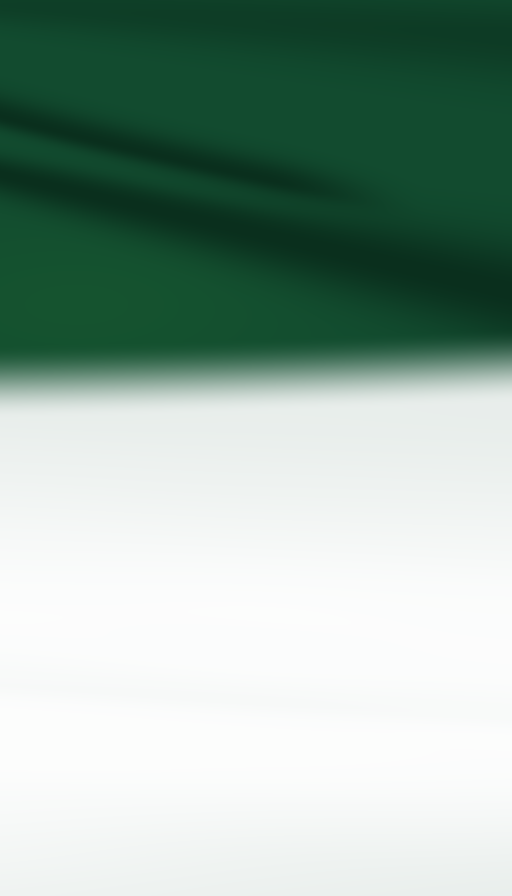
Write a WebGL 2 fragment shader that draws this background.

```glsl
#version 300 es
precision highp float;

uniform vec2 u_resolution;
out vec4 fragColor;

const vec3 CLOTH_GREEN = vec3(0.070, 0.295, 0.185);
const vec3 LEAF_GREEN = vec3(0.082, 0.325, 0.185);
const vec3 FOLD_SHADOW = vec3(0.035, 0.170, 0.105);
const vec3 PAPER_WHITE = vec3(0.988, 0.991, 0.990);
const vec3 PAPER_SHADE = vec3(0.895, 0.920, 0.908);

float hash(vec2 cell) {
    vec3 p = fract(vec3(cell.xyx) * 0.1031);
    p += dot(p, p.yzx + 33.33);
    return fract((p.x + p.y) * p.z);
}

float valueNoise(vec2 p) {
    vec2 cell = floor(p);
    vec2 f = fract(p);
    f = f * f * (3.0 - 2.0 * f);
    float low = mix(hash(cell), hash(cell + vec2(1.0, 0.0)), f.x);
    float high = mix(hash(cell + vec2(0.0, 1.0)), hash(cell + 1.0), f.x);
    return mix(low, high, f.y);
}

// Soft band with a separate falloff on each side
float softBand(float offset, float above, float below) {
    float d = offset / (offset < 0.0 ? above : below);
    return exp(-d * d);
}

float softSpot(vec2 p, vec2 centre, vec2 radius) {
    vec2 d = (p - centre) / radius;
    return exp(-dot(d, d));
}

// p.x runs rightward and p.y runs downward, both from 0 to 1
vec3 greenCloth(vec2 p) {
    vec3 color = mix(CLOTH_GREEN, LEAF_GREEN, softSpot(p, vec2(0.15, 0.34), vec2(0.45, 0.10)));

    // Shaded upper hem
    float hem = softBand(p.y - mix(0.006, 0.040, p.x), 0.040, mix(0.022, 0.050, p.x));
    color = mix(color, FOLD_SHADOW, hem * mix(0.40, 0.52, p.x));

    // Narrow crease that fades to the right
    float creaseY = 0.130 + 0.150 * p.x - 0.030 * p.x * p.x;
    float crease = softBand(p.y - creaseY, 0.024, 0.014);
    crease *= 1.0 - smoothstep(0.52, 0.84, p.x);
    color = mix(color, FOLD_SHADOW, crease * 0.88);

    // Broad fold that widens to the right
    float foldY = 0.194 + 0.131 * p.x;
    float fold = softBand(p.y - foldY, 0.020 + 0.036 * p.x, 0.024 + 0.032 * p.x);
    color = mix(color, FOLD_SHADOW, fold * 0.90);

    // Lit ridge between the two folds
    float ridge = softBand(p.y - creaseY - 0.027, 0.010, 0.012);
    ridge *= 1.0 - smoothstep(0.25, 0.80, p.x);
    return mix(color, CLOTH_GREEN, ridge * 0.45);
}

vec3 whiteCloth(vec2 p) {
    float upperShade = 1.0 - smoothstep(0.44, 0.70, p.y + 0.02 * (0.5 - p.x));
    float lowerShade = smoothstep(0.84, 1.02, p.y) * mix(0.55, 0.85, p.x);
    float ripple = softBand(p.y - 0.765 - 0.035 * p.x, 0.035, 0.014) * 0.18;
    float streak = valueNoise(vec2(p.x * 2.0, (p.y - 0.04 * p.x) * 26.0)) - 0.5;
    float shade = upperShade * 0.85 + lowerShade + ripple + streak * 0.06;
    return mix(PAPER_WHITE, PAPER_SHADE, clamp(shade, 0.0, 1.0));
}

void main() {
    vec2 uv = gl_FragCoord.xy / u_resolution;
    vec2 p = vec2(uv.x, 1.0 - uv.y);

    // Blurred boundary, slightly higher on the right
    float edgeY = 0.428 - 0.010 * p.x - 0.009 * p.x * p.x;
    float whiteness = smoothstep(-0.043, 0.040, p.y - edgeY);

    fragColor = vec4(mix(greenCloth(p), whiteCloth(p), whiteness), 1.0);
}
```
